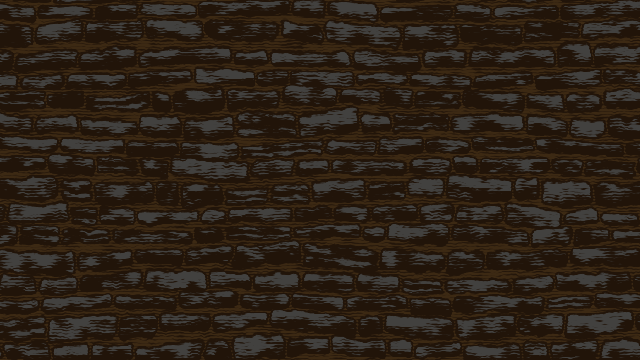
A Shadertoy shader for this texture:

```glsl
// Dry stone wall at night: staggered courses of rounded stones in brown mortar.
// Each stone is a warped rounded box, lit from above by rough layered noise,
// and toned in three inks through fine, ragged horizontal hatching.

#define SHADOW_INK vec3(0.128, 0.078, 0.036)
#define STONE_INK  vec3(0.258, 0.255, 0.248)
#define MORTAR_INK vec3(0.235, 0.160, 0.076)
#define COURSES 16.0       // stone courses per canvas height
#define STONE_WIDTH 0.155  // mean width of a stone
#define JOINT 0.0045       // half width of the narrowest joint
#define ROUNDING 0.013     // corner radius
#define HATCH_LINES 112.0  // hatch lines per canvas height
#define OUTLINE 0.0026     // half width of the dark rim
#define SHADE_BIAS 0.10    // higher leaves less lit stone

float hash(vec2 p) {
    vec3 q = fract(p.xyx * vec3(0.1031, 0.1030, 0.0973));
    q += dot(q, q.yzx + 33.33);
    return fract((q.x + q.y) * q.z);
}

float noise(vec2 p) {
    vec2 i = floor(p), f = fract(p);
    f = f * f * (3.0 - 2.0 * f);
    return mix(mix(hash(i), hash(i + vec2(1, 0)), f.x),
               mix(hash(i + vec2(0, 1)), hash(i + vec2(1, 1)), f.x), f.y);
}

// Layered noise, centred on zero
float roughness(vec2 p) {
    float sum = 0.0, amp = 0.55;
    for (int i = 0; i < 3; i++) {
        sum += amp * (noise(p) - 0.5);
        p = p * 2.1 + 17.3;
        amp *= 0.55;
    }
    return sum;
}

float roundedBox(vec2 p, vec2 halfSize, float r) {
    vec2 q = abs(p) - halfSize + r;
    return length(max(q, 0.0)) + min(max(q.x, q.y), 0.0) - r;
}

// Jittered upright joint between neighbouring stones of a course
float jointX(float column, float row) {
    return column + 0.65 * (hash(vec2(column, row) + 40.0) - 0.5);
}

// Nearest stone: x = signed distance, y = height within it (-1..1), z = random
vec3 nearestStone(vec2 p) {
    vec3 nearest = vec3(1.0, 0.0, 0.0);
    float homeRow = floor(p.y * COURSES);
    for (int j = -1; j <= 1; j++) {
        float row = homeRow + float(j);
        float width = STONE_WIDTH * (0.8 + 0.4 * hash(vec2(row, 7.0)));
        float shift = 20.0 + 9.0 * hash(vec2(row, 3.0));
        float homeColumn = floor(p.x / width + shift);
        for (int i = -1; i <= 1; i++) {
            float column = homeColumn + float(i);
            vec2 id = vec2(column, row) + 100.0;
            float left = jointX(column, row), right = jointX(column + 1.0, row);

            vec2 halfSize = vec2(0.5 * (right - left) * width,
                                 0.5 / COURSES - 0.008 * hash(id + 11.0)) - JOINT;
            vec2 centre = vec2((0.5 * (left + right) - shift) * width,
                               (row + 0.5) / COURSES + 0.009 * (hash(id + 23.0) - 0.5));
            vec2 local = p - centre;
            local.y += local.x * 0.16 * (hash(id + 31.0) - 0.5);

            // Some places hold two thin stones, one on the other
            float random = hash(id + 57.0);
            if (random > 0.87) {
                float side = local.y < 0.0 ? -1.0 : 1.0;
                local.y -= side * halfSize.y * 0.5;
                halfSize.y = halfSize.y * 0.5 - 0.002;
            }
            float r = min(ROUNDING, min(halfSize.x, halfSize.y) * 0.9);
            float d = roundedBox(local, halfSize, r);
            if (d < nearest.x) nearest = vec3(d, local.y / halfSize.y, random);
        }
    }
    return nearest;
}

void mainImage(out vec4 fragColor, in vec2 fragCoord) {
    vec2 p = fragCoord / iResolution.y;
    float pixel = 1.0 / iResolution.y;

    // Uneven courses and chipped edges
    vec2 q = p + 5.0;
    q.y += 0.008 * sin(p.x * 5.0 + 2.0 * sin(p.y * 9.0)) + 0.007 * sin(p.y * 31.0 + 1.0);
    q += 0.018 * vec2(roughness(p * 19.0), roughness(p * 19.0 + 60.0));
    q += 0.007 * vec2(roughness(p * 60.0 + 30.0), roughness(p * 60.0 + 90.0));
    vec3 stone = nearestStone(q);

    // Ragged horizontal hatching
    float wander = noise(p * vec2(65.0, 50.0)) + 0.5 * noise(p * vec2(150.0, 90.0));
    float hatch = sin(6.2832 * (p.y * HATCH_LINES + 0.6 * wander));

    // Light falls on the upper faces and breaks up over the rough surface
    float light = 0.7 * stone.y + 2.7 * roughness(p * vec2(24.0, 48.0) + 9.0)
                + 0.5 * (fract(stone.z * 7.0) - 0.5) + 0.32 * hatch - SHADE_BIAS;
    vec3 face = mix(SHADOW_INK, STONE_INK, smoothstep(-0.3, 0.3, light));

    float earth = 0.25 + 0.45 * hatch + 1.5 * roughness(p * vec2(30.0, 55.0) + 70.0);
    vec3 mortar = mix(SHADOW_INK, MORTAR_INK, smoothstep(-0.5, 0.5, earth));

    // Stone over mortar, then the dark rim
    float edge = stone.x + 0.0009 * hatch;
    vec3 color = mix(face, mortar, smoothstep(-pixel, pixel, edge));
    float rim = 1.0 - smoothstep(OUTLINE - 0.001, OUTLINE + 0.001 + pixel * 0.5, abs(edge));
    color = mix(color, SHADOW_INK, rim);

    fragColor = vec4(color, 1.0);
}
```
